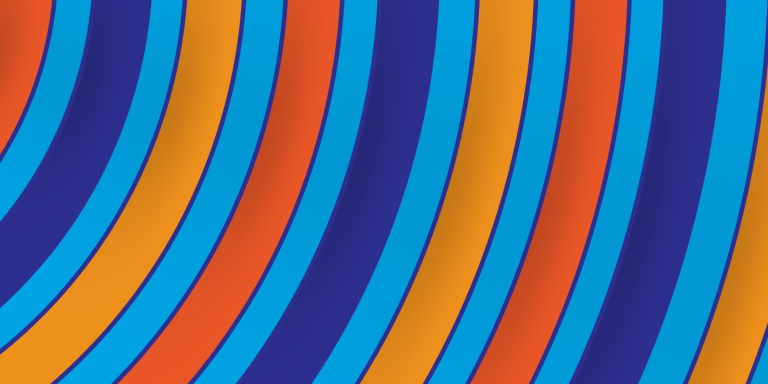
This background is drawn by a Shadertoy shader. Its source:

```glsl
#define CENTER vec2(-0.810, 1.094)
#define FIRST_RING 0.9505
#define PERIOD 0.7474
#define CELL_START 0.052
#define OUTLINE 0.0117
#define SHADE 0.17
#define SHADE_ANGLE 0.29
#define CYAN vec3(0.0, 0.64, 0.893)
#define NAVY vec3(0.178, 0.184, 0.56)
#define AMBER vec3(0.935, 0.565, 0.11)
#define RED vec3(0.915, 0.34, 0.153)

// Smooth coverage of the interval between inner and outer
float band(float s, float inner, float outer, float aa) {
    return smoothstep(-aa, aa, s - inner) * smoothstep(-aa, aa, outer - s);
}

void mainImage(out vec4 fragColor, in vec2 fragCoord) {
    vec2 p = fragCoord / iResolution.y - CENTER;
    float aa = 0.75 / iResolution.y;

    // Repeat along the radius, cutting cells inside a cyan gap
    float radius = length(p) - FIRST_RING;
    float ring = floor((radius - CELL_START) / PERIOD);
    float s = radius - ring * PERIOD;

    // Soft shadow strongest at one angle along each arc
    float turn = (atan(-p.y, p.x) - SHADE_ANGLE) / 0.24;
    float shadow = SHADE * exp(-turn * turn);

    // Inner and outer edges of the three stripes, with drift per ring
    vec2 edges[3] = vec2[3](vec2(0.1133, 0.2461), vec2(0.3503, 0.4922), vec2(0.612, 0.7474));
    vec2 drift[3] = vec2[3](vec2(-0.004, 0.0), vec2(0.013, 0.0117), vec2(0.0));
    vec3 paint[3] = vec3[3](NAVY, AMBER, RED);

    vec3 color = CYAN * (1.0 - 0.4 * shadow);
    for (int i = 0; i < 3; i++) {
        vec2 e = edges[i] + drift[i] * ring;
        float fade = 1.0 - smoothstep(e.x, e.y, s);
        color = mix(color, NAVY, band(s, e.x - OUTLINE, e.y + OUTLINE, aa));
        color = mix(color, paint[i] * (1.0 - shadow * fade), band(s, e.x, e.y, aa));
    }
    fragColor = vec4(color, 1.0);
}
```
